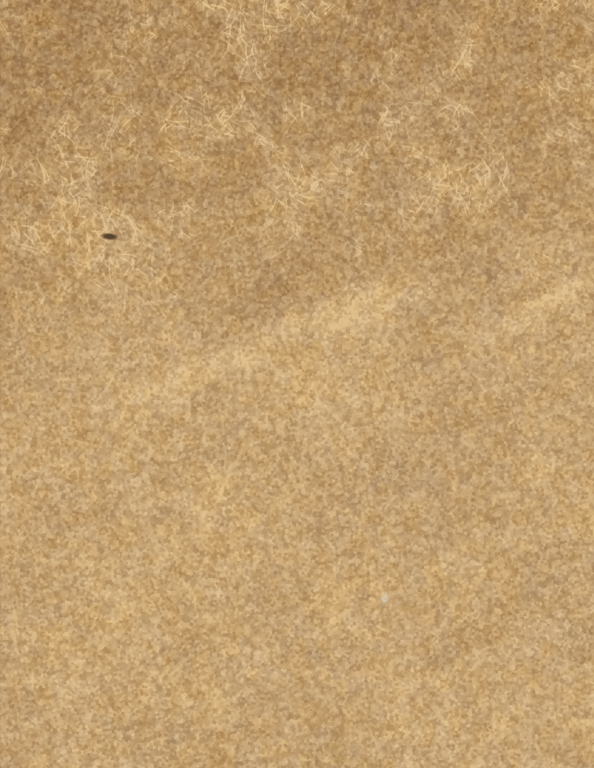
Give the GLSL for this texture, as a Shadertoy shader.

```glsl
// Aged tan parchment: a brown-to-sand tone ramp, mottled and grained with smooth
// cellular noise, then overlaid with clumps of pale curved fibres in the upper part,
// two soft diagonal creases, one dark fleck and one pale chip.

vec3 hash3(vec2 cell) {
    vec3 q = fract(cell.xyx * vec3(0.1031, 0.1030, 0.0973));
    q += dot(q, q.yxz + 33.33);
    return fract((q.xxy + q.yzz) * q.zyx);
}

// Random cell values blended by distance to jittered cell centres, about 0..1
float cellNoise(vec2 p) {
    vec2 id = floor(p), f = fract(p);
    float sum = 0.0, total = 0.0;
    for (int y = -1; y <= 1; y++)
    for (int x = -1; x <= 1; x++) {
        vec2 o = vec2(x, y);
        vec3 h = hash3(id + o);
        vec2 d = o + h.xy - f;
        float weight = exp(-7.0 * dot(d, d));
        sum += weight * h.z;
        total += weight;
    }
    return sum / total;
}

float mottle(vec2 p) {
    float sum = 0.0, gain = 0.5;
    for (int i = 0; i < 4; i++) {
        sum += gain * (cellNoise(p) - 0.5);
        p = mat2(1.6, 1.2, -1.2, 1.6) * p + 17.3;
        gain *= 0.6;
    }
    return sum;
}

// One bent hair per cell; scale is cells per canvas height
float fibres(vec2 p, float scale, float seed) {
    vec2 g = p * scale, id = floor(g), f = fract(g);
    float width = 0.0009 * scale, soft = 0.9 * scale / iResolution.y;
    float cover = 0.0;
    for (int y = -1; y <= 1; y++)
    for (int x = -1; x <= 1; x++) {
        vec2 o = vec2(x, y);
        vec3 h = hash3(id + o + seed);
        float angle = 0.5 + 2.6 * h.z;
        vec2 dir = vec2(cos(angle), sin(angle));
        vec2 d = f - o - h.xy;
        float along = dot(d, dir), halfLength = 0.4 + 0.45 * h.x;
        float across = dot(d, vec2(-dir.y, dir.x)) + (h.y - 0.5) * 1.1 * along * along;
        float line = 1.0 - smoothstep(width - soft, width + soft, abs(across));
        line *= 1.0 - smoothstep(0.4, 1.0, abs(along) / halfLength);
        cover = max(cover, line * (0.4 + 0.6 * fract(h.x * 7.0 + h.y * 5.0)));
    }
    return cover;
}

// Soft band from a to b that fades towards both ends
float crease(vec2 p, vec2 a, vec2 b, float width) {
    vec2 ab = b - a;
    float h = clamp(dot(p - a, ab) / dot(ab, ab), 0.0, 1.0);
    float band = 1.0 - smoothstep(0.2, 1.0, length(p - a - h * ab) / width);
    return band * sqrt(max(sin(3.14159 * h), 0.0));
}

void mainImage(out vec4 fragColor, in vec2 fragCoord) {
    vec2 p = fragCoord / iResolution.y;
    float blotch = mottle(p * 7.0);
    float patches = mottle(p * 15.0 + 40.0);

    // Tone: sandy below, browner towards the upper left
    float worn = smoothstep(0.3, 0.97, p.y - 0.25 * p.x + 0.2 * blotch);
    float tone = 0.80 - 0.42 * worn + 0.38 * blotch + 0.22 * patches;

    // Creases, with wavering edges
    vec2 q = p + vec2(0.0, 0.03 * patches);
    tone += 0.27 * crease(q, vec2(0.13, 0.465), vec2(0.58, 0.645), 0.032);
    tone += 0.27 * crease(q, vec2(0.60, 0.55), vec2(0.86, 0.68), 0.022);
    tone -= 0.10 * crease(q, vec2(0.28, 0.60), vec2(0.74, 0.80), 0.08);

    // Paper grain, fine and coarse
    float grain = cellNoise(p * 270.0) - 0.5;
    tone += 0.62 * grain + 0.36 * (cellNoise(p * 125.0 + 9.0) - 0.5);

    // Pale fibres gathered in clumps, faint ones elsewhere
    float clump = smoothstep(-0.10, 0.28, patches + 0.5 * blotch);
    float region = smoothstep(0.42, 0.80, p.y - 0.12 * p.x);
    float hair = 0.0;
    for (int i = 0; i < 5; i++) {
        float k = float(i);
        hair += fibres(p + 0.137 * k, 26.0 + 9.0 * k, 31.0 * k);
    }
    hair = min(hair, 1.4);
    tone += hair * (0.04 + region * (0.12 + 0.50 * clump));
    tone += 0.16 * region * clump;

    // Palette from brown to pale sand, with ochre stains
    vec3 color = mix(vec3(0.595, 0.445, 0.275), vec3(0.81, 0.68, 0.49), clamp(tone, -0.4, 1.3));
    float ochre = cellNoise(p * 60.0 + 5.0) - 0.5 + 0.6 * blotch;
    color += vec3(0.012, -0.006, -0.045) * ochre;

    // Dark fleck and pale chip
    vec2 fleck = (p - vec2(0.143, 0.692)) / vec2(0.013, 0.005);
    fleck.y += 0.25 * fleck.x;
    color = mix(color, vec3(0.27, 0.20, 0.13), 0.85 * (1.0 - smoothstep(0.4, 1.1, length(fleck))));
    vec2 chip = (p - vec2(0.501, 0.221)) / vec2(0.007, 0.009);
    color = mix(color, vec3(0.85, 0.82, 0.76), 0.8 * (1.0 - smoothstep(0.2, 1.0, length(chip) + grain)));

    fragColor = vec4(color, 1.0);
}
```
